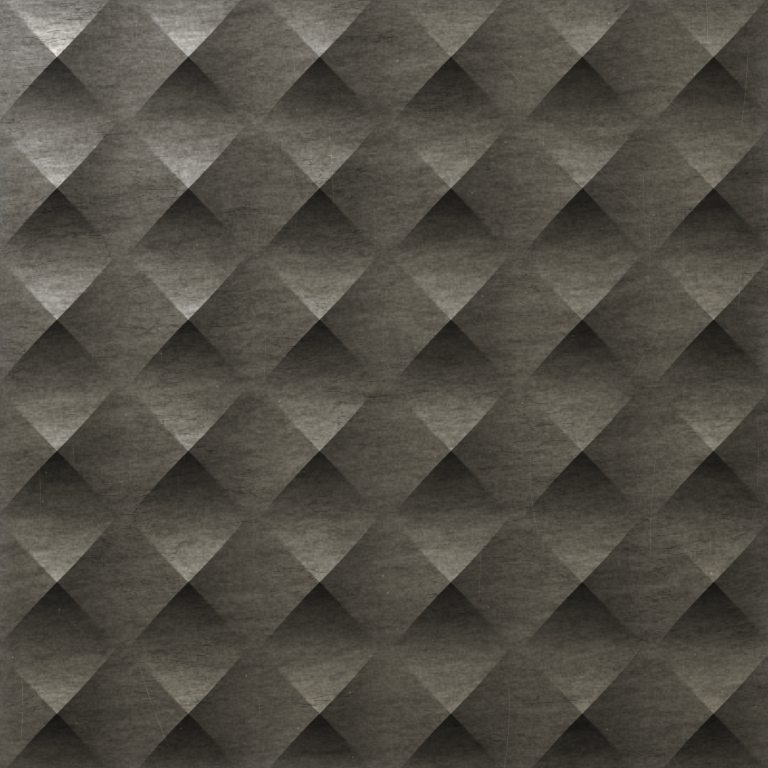
Reproduce this texture procedurally as a Shadertoy shader.

```glsl
// Grid of worn stone pyramids lit from above and slightly from the left.
// Each cell holds four facets whose contrast fades away from the apex;
// stretched noise adds the grain and veins, loops add scratches and specks.

float hash(vec2 p) {
    vec3 q = fract(p.xyx * 0.1031);
    q += dot(q, q.yzx + 33.33);
    return fract((q.x + q.y) * q.z);
}

float noise(vec2 p) {
    vec2 i = floor(p), f = fract(p);
    f = f * f * (3.0 - 2.0 * f);
    return mix(mix(hash(i), hash(i + vec2(1, 0)), f.x),
               mix(hash(i + vec2(0, 1)), hash(i + vec2(1, 1)), f.x), f.y);
}

float fbm(vec2 p) {
    float sum = 0.0, amp = 0.5;
    for (int i = 0; i < 5; i++) {
        sum += amp * noise(p);
        p = mat2(1.6, 0.25, -0.25, 1.9) * p + 17.3;
        amp *= 0.5;
    }
    return sum;
}

// Brightness factor of the pyramid facets around each apex
float facets(vec2 uv, float pixel) {
    const float period = 0.171;
    vec2 grid = (uv - vec2(0.0742, 0.0709)) / period;
    vec2 cell = floor(grid + 0.5);
    vec2 d = grid - cell;
    vec2 a = abs(d);
    vec2 fade = clamp(1.0 - 2.0 * a, 0.0, 1.0);

    float shine = mix(0.92, 0.6, smoothstep(0.0, 0.75, uv.x));
    shine *= 0.92 + 0.16 * hash(cell + 9.0);
    float vertical = d.y > 0.0 ? shine * pow(fade.y, 1.05) : -0.68 * pow(fade.y, 0.85);
    float side = d.x < 0.0 ? 0.16 * fade.x : -0.3 * pow(fade.x, 0.8);

    // Bowed ridges: crisp along one diagonal, softer along the other
    float ridge = a.y * (1.0 - 0.2 * a.y) - a.x;
    float blur = pixel / period + (d.x * d.y < 0.0 ? 0.07 * max(a.x, a.y) : 0.002);
    return 1.0 + mix(side, vertical, smoothstep(-blur, blur, ridge));
}

// Faint, mostly upright, slightly curved hairlines
float scratches(vec2 uv, float pixel) {
    float sum = 0.0;
    for (int i = 0; i < 40; i++) {
        float k = float(i) * 3.7;
        vec2 p = uv - vec2(hash(vec2(k, 1)), hash(vec2(k, 2)));
        float halfLength = mix(0.015, 0.09, hash(vec2(k, 3)));
        float slant = (hash(vec2(k, 4)) - 0.5) * (i % 4 == 0 ? 2.5 : 0.2);
        float x = p.x - slant * p.y - 3.0 * (hash(vec2(k, 5)) - 0.5) * p.y * p.y;
        float width = max(0.0012, pixel);
        float line = 1.0 - smoothstep(0.0, width, abs(x) / sqrt(1.0 + slant * slant));
        line *= 1.0 - smoothstep(0.5, 1.0, abs(p.y) / halfLength);
        sum += line * mix(0.3, 1.0, hash(vec2(k, 6)));
    }
    return sum * (0.3 + 0.7 * noise(uv * 130.0));
}

// Tiny pale chips, one candidate per small square
float specks(vec2 uv, float pixel) {
    vec2 grid = uv * 45.0, cell = floor(grid);
    vec2 center = 0.25 + 0.5 * vec2(hash(cell + 3.0), hash(cell + 71.0));
    float dist = length(fract(grid) - center) / 45.0;
    float radius = 0.0003 + 0.0009 * hash(cell + 27.0);
    return step(0.95, hash(cell)) * (1.0 - smoothstep(radius - pixel, radius + pixel, dist));
}

void mainImage(out vec4 fragColor, in vec2 fragCoord) {
    vec2 uv = fragCoord / iResolution.xy;
    float pixel = 1.0 / iResolution.y;

    // Broad light: pale upper left corner, dimmer towards the bottom
    float glow = exp(-2.6 * length((uv - vec2(0.0, 1.0)) * vec2(1.0, 1.1)));
    float light = 0.277 * (1.0 + 0.7 * glow) * (0.92 + 0.1 * smoothstep(0.0, 0.45, uv.y));
    light *= facets(uv, pixel);

    // Stone: clouds, gently rising bands, fine grain and short thin veins
    vec2 along = vec2(uv.x + 0.1 * uv.y, uv.y - 0.1 * uv.x);
    along.y += 0.012 * noise(uv * 14.0);
    float clouds = fbm(uv * 8.0 + 5.0);
    float bands = fbm(along * vec2(16.0, 75.0));
    float fibres = fbm(along * vec2(60.0, 230.0) + 31.0);
    float grain = noise(uv * vec2(170.0, 430.0)) + noise(uv * vec2(400.0, 330.0) + 8.0) - 1.0;
    float veinField = fbm(along * vec2(22.0, 75.0) + 2.0 * clouds);
    float vein = 1.0 - smoothstep(0.0, 0.025, abs(veinField - 0.48));
    vein *= smoothstep(0.45, 0.75, noise(uv * 22.0 + 60.0));
    light *= 1.0 + 0.3 * (clouds - 0.48) + 0.3 * (bands - 0.48)
           + 0.25 * (fibres - 0.48) + 0.16 * grain - 0.15 * vein;

    // Wear: dusty rim, hairlines and chips
    float border = min(min(uv.x, 1.0 - uv.x), min(uv.y, 1.0 - uv.y));
    float dust = (1.0 - smoothstep(0.0, 0.022, border)) * noise(uv * 11.0 + 30.0);
    light += 0.04 * dust + 0.07 * scratches(uv, pixel) + 0.14 * specks(uv, pixel);

    // Warm brown stone that turns grey in the highlights and the glow
    float grey = clamp(smoothstep(0.3, 0.75, light) + 0.7 * glow + 0.4 * dust, 0.0, 1.0);
    vec3 tint = mix(vec3(1.06, 1.0, 0.875), vec3(1.02, 1.0, 0.965), grey);
    fragColor = vec4(clamp(light * tint, 0.0, 1.0), 1.0);
}
```
